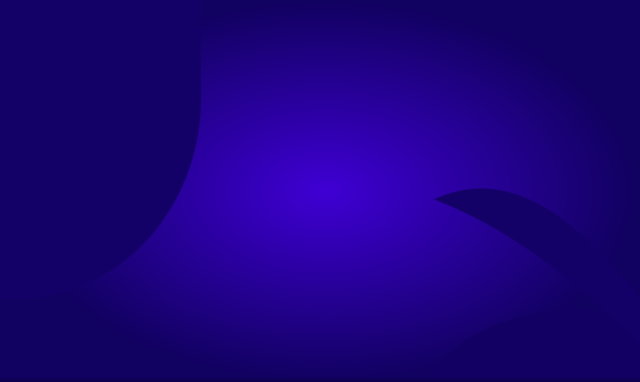
A Shadertoy shader for this background:

```glsl
// Antialiased coverage of the region where d is negative
float cover(float d) {
    float w = max(fwidth(d), 0.0001);
    return 1.0 - smoothstep(-0.75 * w, 0.75 * w, d);
}

void mainImage(out vec4 fragColor, in vec2 fragCoord) {
    vec2 uv = fragCoord / iResolution.xy;
    vec3 night = vec3(0.067, 0.004, 0.377);
    vec3 indigo = vec3(0.078, 0.003, 0.408);
    vec3 violet = vec3(0.247, 0.0, 0.83);

    // Elliptical glow
    float radius = length((uv - vec2(0.508, 0.5)) / vec2(0.485, 0.5));
    vec3 color = mix(violet, night, min(radius, 1.0));

    // Low hill at the lower right
    vec2 hill = vec2(min(uv.x - 0.898, 0.0) / 0.26, (uv.y + 0.135) / 0.323);
    color = mix(color, vec3(0.07, 0.002, 0.385), cover(length(hill) - 1.0));

    // Panel with a rounded lower right corner
    vec2 corner = max((vec2(uv.x, -uv.y) - vec2(0.026, -0.742)) / vec2(0.288, 0.524), 0.0);
    color = mix(color, indigo, cover(length(corner) - 1.0));

    // Curved leaf sweeping from its tip to the right edge
    float t = (uv.x - 0.678) / 0.322;
    float upper = 0.478 + t * (0.25 - 0.55 * t + 0.044 * t * t * t);
    float lower = 0.478 - t * (0.207 + 0.175 * t);
    float leaf = cover(uv.y - upper) * cover(lower - uv.y);
    color = mix(color, indigo, leaf);

    // Thin dark strip along the base
    color = mix(color, vec3(0.055, 0.002, 0.325), cover(uv.y - 0.01));

    fragColor = vec4(color, 1.0);
}
```
